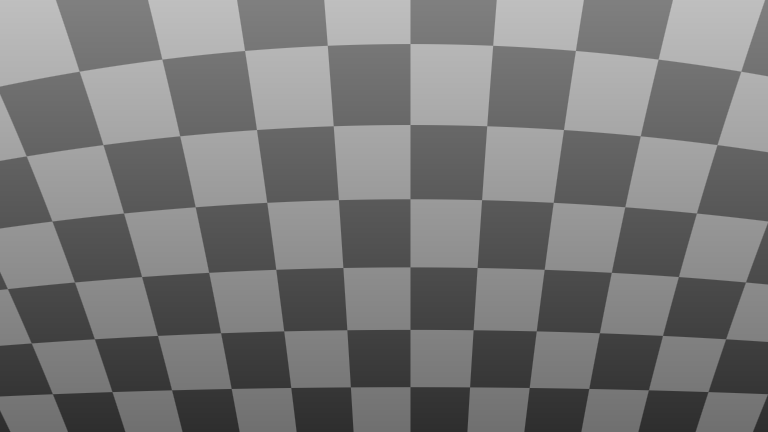
Give the GLSL for this pattern, as a Shadertoy shader.

```glsl
// Grey checkerboard bent into arches, its columns fanning out towards the top.
// Rows follow a logarithmic scale along y, with parabolic bending by x squared;
// columns narrow row by row, and a vertical light ramp shades both tones.

const float PI = 3.14159265;

// Lengths are in canvas heights; rows are counted downwards.
const float AXIS_X      = 0.0613;  // symmetry axis, right of the centre
const float VANISH_Y    = -1.368;  // height where the rows shrink to nothing
const float ROW_ZERO    = 2.266;   // distance of row 0 above VANISH_Y
const float ROW_DENSITY = 11.585;  // rows per unit of log distance
const float COLUMNS     = 5.223;   // columns per height at row 0
const float COLUMN_GAIN = 0.405;   // extra columns per row
const float BEND        = 0.1091;  // arch strength at row 0
const float BEND_LOSS   = 0.01706; // arch strength lost per row
const int   REFINEMENTS = 5;

const float LIGHT_TOP    = 0.748;
const float LIGHT_BOTTOM = 0.437;
const float DARK_TOP     = 0.500;
const float DARK_BOTTOM  = 0.180;

float rowAtHeight(float y) {
    return ROW_DENSITY * log(ROW_ZERO / (y - VANISH_Y));
}

// Column and row coordinates of a point, solved by fixed-point iteration.
vec2 archedGrid(vec2 p) {
    float row = rowAtHeight(p.y);
    for (int i = 0; i < REFINEMENTS; i++) {
        float bend = BEND - BEND_LOSS * max(row, 0.0);
        row = rowAtHeight(p.y + bend * p.x * p.x);
    }
    return vec2(p.x * (COLUMNS + COLUMN_GAIN * row), row);
}

// Antialiased checker: 1 on even cells, 0 on odd cells.
float checker(vec2 cell) {
    vec2 width = max(fwidth(cell), vec2(1e-5));
    vec2 wave = clamp(2.0 * sin(PI * cell) / (PI * width), -1.0, 1.0);
    return 0.5 + 0.5 * wave.x * wave.y;
}

void mainImage(out vec4 fragColor, in vec2 fragCoord) {
    vec2 p = vec2((fragCoord.x - 0.5 * iResolution.x) / iResolution.y - AXIS_X,
                  fragCoord.y / iResolution.y);

    // Tones brighten linearly with height.
    float light = mix(LIGHT_BOTTOM, LIGHT_TOP, p.y);
    float dark = mix(DARK_BOTTOM, DARK_TOP, p.y);

    float grey = mix(dark, light, checker(archedGrid(p)));
    fragColor = vec4(vec3(grey), 1.0);
}
```
